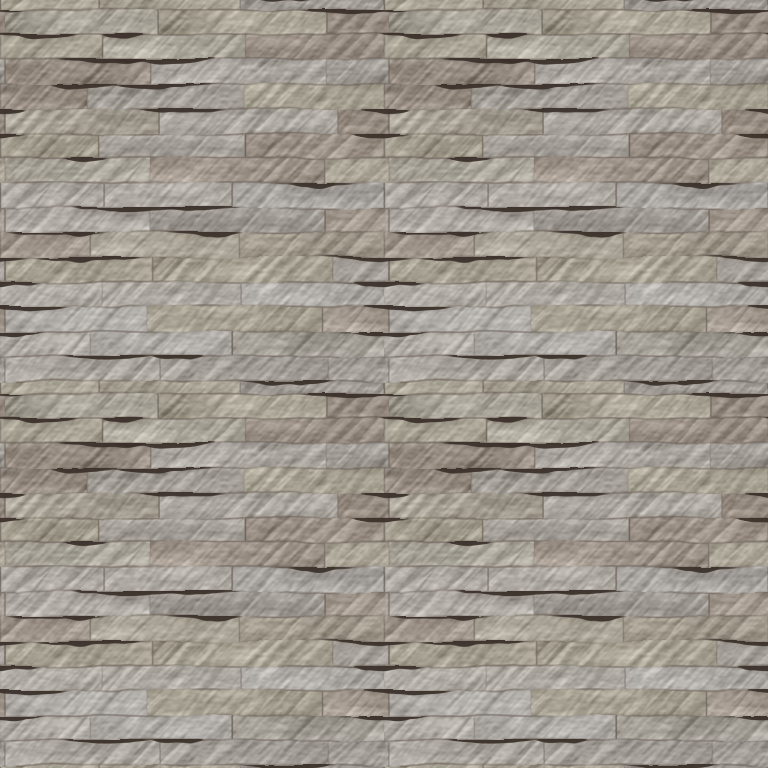
Write a WebGL 1 fragment shader that draws this texture.

```glsl
precision highp float;
uniform vec2 u_resolution;

const float TILES = 2.0;            // repeats across and down
const float ROWS = 15.53;           // courses per tile, the last one is cut short
const float FIRST_ROW = 0.026;      // top of the first full course
const vec3 JOINTS_EVEN = vec3(0.013, 0.400, 0.855);
const vec3 JOINTS_ODD = vec3(0.001, 0.250, 0.620);
const float JOINT_JITTER = 0.025;
const float JOINT_WIDTH = 0.0016;   // in tiles
const float BED_WIDTH = 0.035;      // in courses
const float GAP_DEPTH = 0.19;       // in courses
const float GAP_CHANCE = 0.62;
const float RAGGEDNESS = 0.26;
const float RELIEF = 0.46;
const float MOTTLE = 0.20;
const float GRAIN = 0.07;
const vec3 GREY = vec3(0.635, 0.618, 0.592);
const vec3 BEIGE = vec3(0.645, 0.625, 0.565);
const vec3 PINK = vec3(0.595, 0.550, 0.515);
const vec3 PALE = vec3(0.690, 0.675, 0.660);
const vec3 BROWN = vec3(0.400, 0.355, 0.325);
const vec3 SHADOW = vec3(0.225, 0.185, 0.160);

float hash(vec2 p) {
  vec3 q = fract(vec3(p.xyx) * 0.1031);
  q += dot(q, q.yzx + 33.33);
  return fract((q.x + q.y) * q.z);
}

float latticeValue(vec2 cell, vec2 period) {
  return hash(floor(mod(cell + 0.5, period)));
}

// Value noise that wraps over the unit square
float noise(vec2 uv, vec2 period) {
  vec2 p = uv * period;
  vec2 i = floor(p);
  vec2 f = p - i;
  f = f * f * (3.0 - 2.0 * f);
  float top = mix(latticeValue(i, period), latticeValue(i + vec2(1.0, 0.0), period), f.x);
  float low = mix(latticeValue(i + vec2(0.0, 1.0), period), latticeValue(i + 1.0, period), f.x);
  return mix(top, low, f.y);
}

float fbm(vec2 uv, vec2 period) {
  float sum = 0.0;
  float amplitude = 0.5;
  for (int i = 0; i < 4; i++) {
    sum += amplitude * noise(uv, period);
    uv += vec2(0.37, 0.61);
    period *= 2.0;
    amplitude *= 0.5;
  }
  return sum / 0.9375;
}

// Split stone: flat layers crossed by slanting clefts
float stoneHeight(vec2 uv) {
  float layers = fbm(uv, vec2(9.0, 34.0));
  float cleft = fbm(vec2(uv.x, uv.y + uv.x), vec2(5.0, 17.0));
  return 0.6 * layers + 0.8 * abs(2.0 * cleft - 1.0);
}

float wrapDistance(float a, float b) {
  return abs(fract(a - b + 0.5) - 0.5);
}

float lineMask(float d, float width, float aa) {
  return 1.0 - smoothstep(max(width - aa, 0.0), width + aa, d);
}

void main() {
  vec2 uv = fract(gl_FragCoord.xy / u_resolution * TILES);
  uv.y = 1.0 - uv.y;
  float pixel = TILES / u_resolution.y;
  float rowPixel = pixel * ROWS;

  // Courses with slightly ragged beds
  float ragged = (fbm(uv, vec2(7.0, 15.0)) - 0.5) * RAGGEDNESS;
  float course = mod((uv.y - FIRST_ROW) * ROWS + ragged, ROWS);
  float row = floor(course);
  float below = course - row;
  float above = min(1.0, ROWS - row) - below;

  // Upright joints, alternating between two layouts
  vec3 joints = mod(row, 2.0) < 0.5 ? JOINTS_EVEN : JOINTS_ODD;
  float stone = 2.0;
  float joint = 0.0;
  for (int i = 0; i < 3; i++) {
    vec2 seed = vec2(row + 5.0, float(i) * 7.0 + 3.0);
    float x = joints[i] + (i > 0 ? (hash(seed) - 0.5) * 2.0 * JOINT_JITTER : 0.0);
    float strength = mix(0.1, 0.8, hash(seed + 41.0));
    stone += step(x, uv.x);
    joint = max(joint, strength * lineMask(wrapDistance(uv.x, x), JOINT_WIDTH, pixel));
  }
  vec2 id = vec2(row * 3.0 + 11.0, mod(stone, 3.0) * 5.0 + 2.0);

  // Stone colour, relief and grain
  float tone = hash(id);
  vec3 color = mix(GREY, BEIGE, smoothstep(0.25, 0.5, tone));
  color = mix(color, PINK, 0.8 * smoothstep(0.66, 0.82, tone));
  color = mix(color, PALE, 0.7 * step(0.8, hash(id + 17.0)));
  vec2 face = uv + vec2(hash(id + 23.0), hash(id + 29.0));
  float slope = stoneHeight(face) - stoneHeight(face - vec2(0.003, 0.006));
  color += clamp(slope * RELIEF, -0.13, 0.10);
  color += (fbm(face, vec2(6.0, 19.0)) - 0.5) * MOTTLE;
  color += (noise(uv, vec2(90.0, 128.0)) - 0.5) * GRAIN;
  color += (hash(id + 31.0) - 0.4) * 0.08 * (below - 0.5);

  // Pale sliver along the tile seam
  float seam = lineMask(abs(uv.x - 0.006), 0.003, pixel);
  color = mix(color, PALE, seam * 0.5 * hash(vec2(row, 71.0)));

  // Thin beds and joints
  float wear = smoothstep(0.25, 0.7, noise(uv, vec2(13.0, 16.0)));
  float bed = lineMask(min(below, above), BED_WIDTH, rowPixel) * mix(0.12, 0.55, wear);
  color = mix(color, BROWN, max(bed, joint));

  // Tapered dark gaps beneath overhanging stones
  for (int i = 0; i < 2; i++) {
    vec2 seed = vec2(row * 2.0 + 9.0, float(i) * 13.0 + 57.0);
    float reach = mix(0.06, 0.19, hash(seed + 3.0));
    float along = wrapDistance(uv.x, hash(seed)) / reach;
    float taper = max(1.0 - along * along, 0.0) * step(hash(seed + 8.0), GAP_CHANCE);
    float depth = GAP_DEPTH * taper * mix(0.4, 1.2, noise(uv, vec2(24.0, 8.0)));
    float gap = lineMask(below, depth, rowPixel * 0.7) * smoothstep(0.01, 0.09, depth);
    color = mix(color, BROWN, 0.4 * taper * exp(-below * 6.0));
    color = mix(color, SHADOW, 0.92 * gap);
  }

  gl_FragColor = vec4(clamp(color, 0.0, 1.0), 1.0);
}
```
